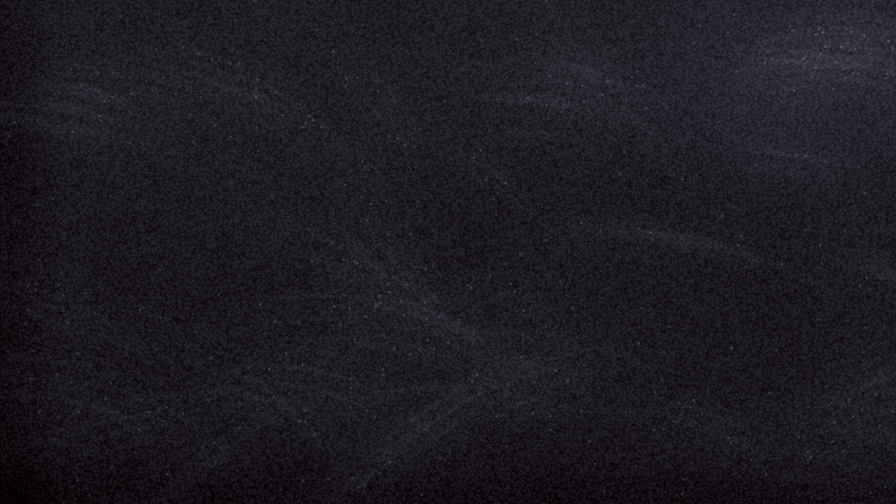
This texture is drawn by a Shadertoy shader. Its source:

```glsl
#define WIPES 44
#define WIPE_STRENGTH 0.30
#define STREAK_FREQ 105.0
#define GRAIN_FREQ 185.0
#define GRAIN_STRENGTH 0.21
#define SPECK_FREQ 115.0
#define SPECK_STRENGTH 0.95
#define BASE_TONE 0.39
#define SLATE_DARK vec3(0.07, 0.053, 0.072)
#define SLATE_LIGHT vec3(0.18, 0.174, 0.207)
#define HAZE_BLUE vec3(0.012, 0.018, 0.032)

vec3 hash3(vec2 p) {
    vec3 h = fract(p.xyx * vec3(0.1031, 0.1030, 0.0973));
    h += dot(h, h.yxz + 33.33);
    return fract((h.xxy + h.yzz) * h.zyx);
}

float valueNoise(vec2 p) {
    vec2 cell = floor(p), f = fract(p);
    f = f * f * (3.0 - 2.0 * f);
    float low = mix(hash3(cell).x, hash3(cell + vec2(1, 0)).x, f.x);
    float high = mix(hash3(cell + vec2(0, 1)).x, hash3(cell + vec2(1, 1)).x, f.x);
    return mix(low, high, f.y);
}

// Distance to the nearest scattered point, and that point's random value
vec2 cellular(vec2 p) {
    vec2 cell = floor(p), nearest = vec2(9.0, 0.0);
    for (int y = -1; y <= 1; y++)
    for (int x = -1; x <= 1; x++) {
        vec2 id = cell + vec2(x, y);
        vec3 h = hash3(id);
        float d = length(id + h.xy - p);
        if (d < nearest.x) nearest = vec2(d, h.z);
    }
    return nearest;
}

// Curved eraser sweeps filled with fine streaks
float eraserWipes(vec2 p, float width) {
    float sum = 0.0;
    for (int i = 0; i < WIPES; i++) {
        float seed = float(i);
        vec3 place = hash3(vec2(seed, 17.0));
        vec3 shape = hash3(vec2(seed, 53.0));
        vec2 centre = place.xy * vec2(width, 1.0);
        float angle = mix(0.15, -0.6, smoothstep(0.1, 0.4, centre.y)) + (place.z - 0.5) * 1.2;
        vec2 along = vec2(cos(angle), sin(angle)), d = p - centre;
        vec2 q = vec2(dot(d, along), dot(d, vec2(-along.y, along.x)));
        q.y += mix(0.1, 1.3, shape.x) * q.x * q.x;
        float reach = mix(0.10, 0.26, shape.y), band = mix(0.025, 0.08, shape.z);
        float mask = exp(-dot(q, q / vec2(reach * reach, band * band)));
        float streak = valueNoise(vec2(q.x * 5.0, q.y * STREAK_FREQ) + seed * 7.3);
        sum += mask * (0.15 + streak * streak * 1.3) * mix(0.4, 1.2, place.z);
    }
    return sum;
}

void mainImage(out vec4 fragColor, in vec2 fragCoord) {
    vec2 p = fragCoord / iResolution.y;
    float width = iResolution.x / iResolution.y;
    float across = p.x / width;

    // Broad lighting, dark borders and the pale upper right
    float haze = exp(-dot(pow((vec2(across, p.y) - vec2(0.9, 0.85)) / vec2(0.16, 0.19), vec2(2.0)), vec2(1.0)));
    float clouds = valueNoise(p * 4.0 + 3.0) + 0.6 * valueNoise(p * 9.0) - 0.8;
    float tone = BASE_TONE + 0.19 * smoothstep(0.3, 1.0, p.y) + 0.12 * clouds + 0.25 * haze;
    tone -= 0.38 * (1.0 - smoothstep(0.0, 0.09, across));
    tone -= 0.30 * (1.0 - smoothstep(0.0, 0.14, p.y));
    tone -= 0.10 * (1.0 - smoothstep(0.1, 0.5, across)) * (1.0 - smoothstep(0.2, 0.6, p.y));

    // Chalk dust and board grain
    float dust = eraserWipes(p, width);
    tone += WIPE_STRENGTH * (min(dust, 1.8) - 0.4);
    vec2 grain = cellular(p * GRAIN_FREQ);
    tone += GRAIN_STRENGTH * ((0.45 - grain.x) * 3.6 + (grain.y - 0.5) * 2.4);

    // Sparse bright specks, thicker where dust remains
    vec2 speck = cellular(p * SPECK_FREQ + 41.0);
    float chance = 0.012 + 0.055 * min(dust, 1.5);
    float lit = smoothstep(1.0 - chance, 1.0 - 0.4 * chance, speck.y);
    tone += SPECK_STRENGTH * lit * (1.0 - smoothstep(0.1, 0.5, speck.x));

    vec3 color = mix(SLATE_DARK, SLATE_LIGHT, max(tone, -0.45));
    color += HAZE_BLUE * haze;
    fragColor = vec4(max(color, 0.0), 1.0);
}
```
